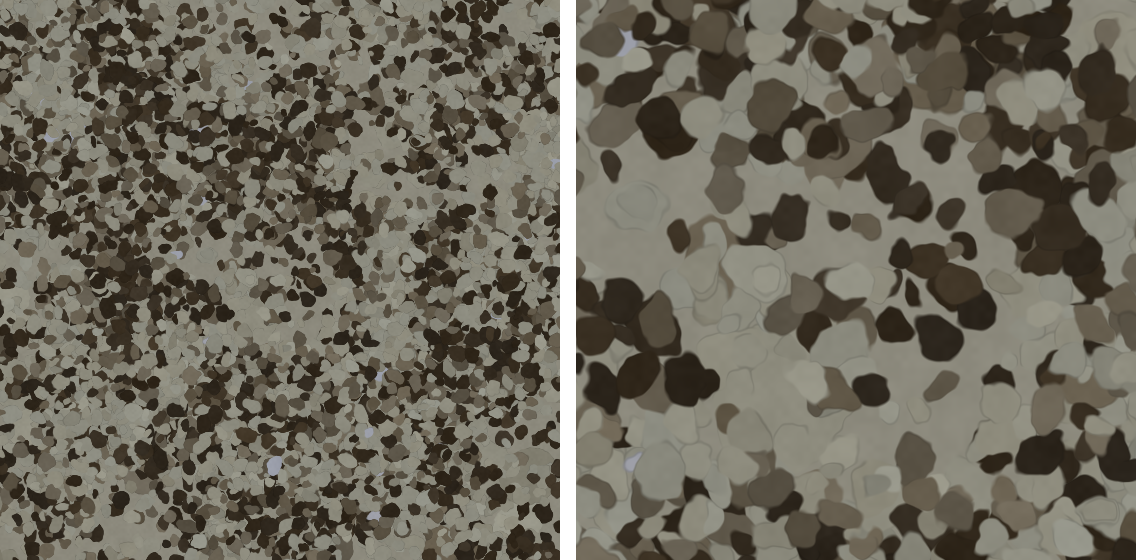
Left, the full canvas; right, a detail of the centre.
A three.js fragment shader for this texture:

```glsl
// Speckled granite: overlapping rounded grains in pale grey, brown and near-black.
#define LAYERS 5
#define GRAIN_SCALE 28.0
#define PATCH_SCALE 11.0
#define DARK_SHARE 0.34
#define BROWN_SHARE 0.20
#define CLUSTERING 0.65
#define RAGGEDNESS 0.0065
#define EDGE_SOFTNESS 0.0011
#define RIM_STRENGTH 0.16

varying vec2 vUv;

float hash(vec2 p) {
  return fract(sin(dot(p, vec2(127.1, 311.7))) * 43758.5453);
}

float noise(vec2 p) {
  vec2 i = floor(p);
  vec2 f = fract(p);
  f = f * f * (3.0 - 2.0 * f);
  return mix(mix(hash(i), hash(i + vec2(1.0, 0.0)), f.x),
             mix(hash(i + vec2(0.0, 1.0)), hash(i + 1.0), f.x), f.y);
}

vec2 noise2(vec2 p) {
  return vec2(noise(p), noise(p + 57.3)) - 0.5;
}

// Mineral colour: tone selects the mineral, shade varies it
vec3 mineral(float tone, float shade) {
  if (tone < DARK_SHARE)
    return mix(vec3(0.165, 0.135, 0.095), vec3(0.265, 0.225, 0.17), shade * shade);
  if (tone < DARK_SHARE + BROWN_SHARE)
    return mix(vec3(0.32, 0.29, 0.235), vec3(0.45, 0.42, 0.36), shade);
  if (shade > 0.988) return vec3(0.61, 0.62, 0.66);
  float centred = 0.5 + 4.0 * pow(abs(shade - 0.5), 3.0) * sign(shade - 0.5);
  return mix(vec3(0.495, 0.485, 0.43), vec3(0.61, 0.61, 0.56), centred);
}

// Paints one jittered grid of grains over the colour below
vec3 paintGrains(vec3 color, vec2 p, float scale, float seed, float lowestTone) {
  vec2 home = floor(p * scale);
  for (int y = -1; y <= 1; y++) {
    for (int x = -1; x <= 1; x++) {
      vec2 cell = home + vec2(float(x), float(y));
      vec2 key = cell + seed * 17.0;
      vec2 jitter = vec2(hash(key + 0.13), hash(key + 0.37));
      vec2 center = (cell + jitter) / scale;

      // Some areas stay calm, so the large patches show through
      float density = mix(0.35, 1.0, smoothstep(0.32, 0.58, noise(center * 9.0 + 4.0)));
      if (hash(key + 0.71) > density) continue;

      // Rotated, stretched disc
      float angle = 6.2832 * hash(key + 0.53);
      float stretch = mix(1.0, 1.3, hash(key + 0.91));
      vec2 axis = vec2(cos(angle), sin(angle));
      vec2 q = p - center;
      q = vec2(dot(q, axis) / stretch, dot(q, vec2(-axis.y, axis.x)) * stretch);
      float radius = mix(0.24, 0.58, hash(key + 0.29)) / scale;
      float dist = length(q) - radius;

      // Similar minerals gather in clusters
      float cluster = noise(center * 13.0 + 31.0) - 0.5;
      float tone = clamp(hash(key + 0.83) + CLUSTERING * cluster, 0.0, 1.0);
      tone = mix(lowestTone, 1.0, tone);
      vec3 grain = mineral(tone, hash(key + 0.47));
      grain += vec3(0.012, 0.0, -0.016) * (hash(key + 0.61) - 0.5);

      // Broken, thin dark rim
      float rim = 1.0 - smoothstep(0.0, 0.0018, abs(dist));
      grain *= 1.0 - RIM_STRENGTH * rim * smoothstep(0.3, 0.7, noise(p * 90.0));
      color = mix(color, grain, 1.0 - smoothstep(-EDGE_SOFTNESS, EDGE_SOFTNESS, dist));
    }
  }
  return color;
}

void main() {
  // Ragged outlines from two sizes of warp
  vec2 p = vUv + RAGGEDNESS * noise2(vUv * 75.0)
               + 0.4 * RAGGEDNESS * noise2(vUv * 190.0);

  // Broad pale and brown patches
  vec3 color = vec3(0.55, 0.54, 0.49);
  color = paintGrains(color, p, PATCH_SCALE, 1.0, DARK_SHARE);

  // Small grains of mixed size
  for (int i = 0; i < LAYERS; i++) {
    float n = float(i);
    float scale = GRAIN_SCALE * (1.0 + 0.65 * fract(n * 0.618));
    color = paintGrains(color, p, scale, n + 2.0, 0.0);
  }

  // Faint mottling inside the grains
  color += 0.022 * (noise(vUv * 60.0) - 0.5) + 0.018 * (noise(vUv * 240.0) - 0.5);
  gl_FragColor = vec4(color, 1.0);
}
```
